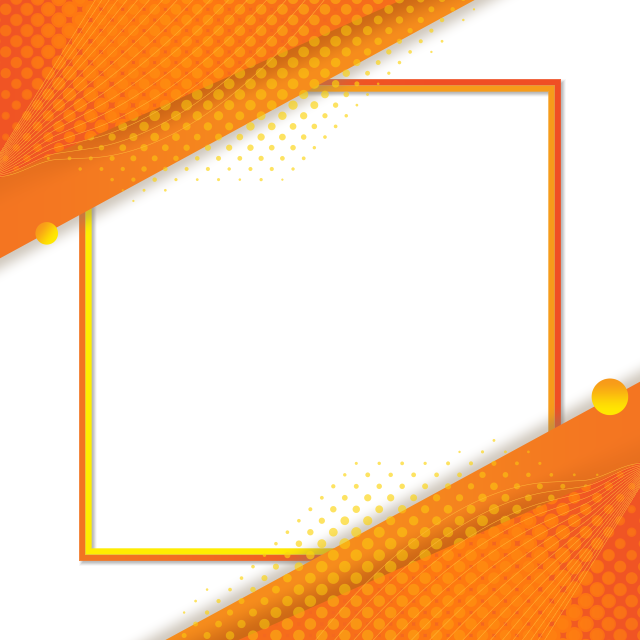
Give the GLSL for this background, as a three.js fragment shader.

```glsl
// White card with a two-tone square frame, tucked under two orange corner bands.
// One corner is built from half-planes, a halftone lattice and a fan of curves;
// it is drawn twice, the second time turned by half a circle.

varying vec2 vUv;

float fill(float d) {
  return 1.0 - smoothstep(-0.001, 0.001, d);
}

float hash(vec2 p) {
  return fract(sin(dot(p, vec2(127.1, 311.7))) * 43758.5);
}

// Height above the band edge, measured down from the corner
float bandHeight(vec2 q) {
  return q.y - 0.4036 + 0.5442 * q.x;
}

// Fan of thin lines spread between a straight line and a wave
float fanLines(vec2 q) {
  float u = max((q.x - 0.143) / 0.378, 0.0);
  float straight = 0.238 - 1.65 * q.x;
  float wave = 0.277 - 0.023 * smoothstep(0.0, 0.09, q.x) - 0.254 * pow(u, 1.9);
  float gap = wave - straight;
  float t = (q.y - straight) / gap;
  float slope = mix(-1.65, -1.28 * pow(u, 0.9), t);
  float d = abs(fract(t * 17.0) - 0.5) / 17.0 * gap / sqrt(1.0 + slope * slope);
  float inside = step(0.0, t) * step(t, 1.0);
  return inside * (1.0 - smoothstep(0.0002, 0.0013, d));
}

// q runs inward from the corner: x along the canvas, y away from its edge
vec3 drawCorner(vec3 col, vec2 q, float pitch, vec2 origin) {
  float height = bandHeight(q);
  float edge = height * 0.878;
  float inner = (q.y - 0.278 + 0.443 * q.x) * 0.914;
  float band = fill(edge);
  float panel = fill(inner);

  // Shadow on the paper, then the band itself
  float shade = 1.0 - smoothstep(0.0, 0.042, edge);
  col = mix(col, vec3(0.56, 0.49, 0.39), 0.4 * shade * shade);
  vec3 bandCol = mix(vec3(0.955, 0.46, 0.13), vec3(0.965, 0.55, 0.11),
                     smoothstep(0.0, 0.5, q.x));
  float panelShade = 1.0 - smoothstep(0.0, 0.05, inner);
  bandCol = mix(bandCol, vec3(0.72, 0.34, 0.07),
                panelShade * mix(0.2, 0.65, smoothstep(0.03, 0.25, q.x)));
  col = mix(col, bandCol, band);

  // Staggered lattice: nearest node and distance to it
  vec2 a = (q - origin) / pitch;
  vec2 node = floor(vec2(a.x + a.y, a.x - a.y) * 0.5 + 0.5);
  vec2 offset = vec2(node.x + node.y, node.x - node.y);
  vec2 c = origin + offset * pitch;
  float r = length(q - c);

  // Inner panel with orange halftone
  vec3 panelCol = mix(vec3(0.94, 0.33, 0.14), vec3(0.955, 0.41, 0.12),
                      smoothstep(0.0, 0.3, q.x));
  float orangeSize = clamp(0.53 + 2.0 * c.x - 1.5 * max(c.y - 0.07, 0.0), 0.25, 0.86);
  float wash = mix(0.55, 0.95, smoothstep(0.0, 0.14, q.x))
             * (1.0 - 0.75 * smoothstep(0.28, 0.5, q.x));
  panelCol = mix(panelCol, vec3(1.0, 0.48, 0.06),
                 wash * fill(r - orangeSize * pitch));
  col = mix(col, panelCol, panel);

  // Yellow halftone, shrinking toward a bulging outer limit
  float bulge = (c.x - 0.456) / 0.117;
  float limit = 0.039 + 0.085 * exp(-bulge * bulge);
  limit = min(limit, min((c.x - 0.189) * 0.9, (0.76 - c.x) * 0.6));
  float depth = limit - bandHeight(c) + 0.014 * (hash(offset) - 0.5);
  float size = step(0.0, depth) * clamp(0.1 + 2.9 * depth, 0.0, 0.5);
  float alpha = mix(0.65, 0.5, band);
  alpha = mix(alpha, 0.06 + 0.34 * smoothstep(0.1, 0.5, q.x), panel);
  alpha *= step(0.001, size);
  col = mix(col, vec3(0.99, 0.83, 0.05), alpha * fill(r - size * pitch));

  return mix(col, vec3(1.0, 0.73, 0.22), 0.5 * band * fanLines(q));
}

// Square distance from the canvas centre
float squareDist(vec2 p) {
  vec2 d = abs(p - 0.5);
  return max(d.x, d.y);
}

vec3 drawFrame(vec3 col, vec2 p) {
  float m = squareDist(p);
  float dropped = abs(squareDist(p - vec2(0.004, -0.004)) - 0.3665);
  col = mix(col, vec3(0.45), 0.5 * (1.0 - smoothstep(0.006, 0.015, dropped)));

  vec3 outer = mix(vec3(0.95, 0.46, 0.13), vec3(0.94, 0.31, 0.14),
                   smoothstep(0.12, 0.7, p.x));
  vec3 inner = mix(vec3(1.0, 0.93, 0.0), vec3(0.97, 0.61, 0.1),
                   smoothstep(0.3, 0.65, p.x * 0.7 + p.y * 0.3));
  col = mix(col, outer, fill(m - 0.3763) * fill(0.3665 - m));
  return mix(col, inner, fill(m - 0.3665) * fill(0.3568 - m));
}

// Ball with a gradient from orange to yellow along dir
vec3 drawBall(vec3 col, vec2 p, float radius, vec2 dir) {
  float t = smoothstep(-1.0, 0.9, dot(p, dir) / radius);
  vec3 ball = mix(vec3(0.97, 0.6, 0.1), vec3(1.0, 0.91, 0.0), t);
  return mix(col, ball, fill(length(p) - radius));
}

void main() {
  vec2 p = vUv;
  vec3 col = drawFrame(vec3(1.0), p);
  col = drawCorner(col, vec2(p.x, 1.0 - p.y), 0.01663, vec2(0.1419, 0.2474));
  col = drawCorner(col, vec2(1.0 - p.x, p.y), 0.01793, vec2(0.4792, 0.276));
  col = drawBall(col, p - vec2(0.073, 0.6354), 0.0176, vec2(0.8, -0.6));
  col = drawBall(col, p - vec2(0.953, 0.38), 0.0286, vec2(0.0, -1.0));
  gl_FragColor = vec4(col, 1.0);
}
```
